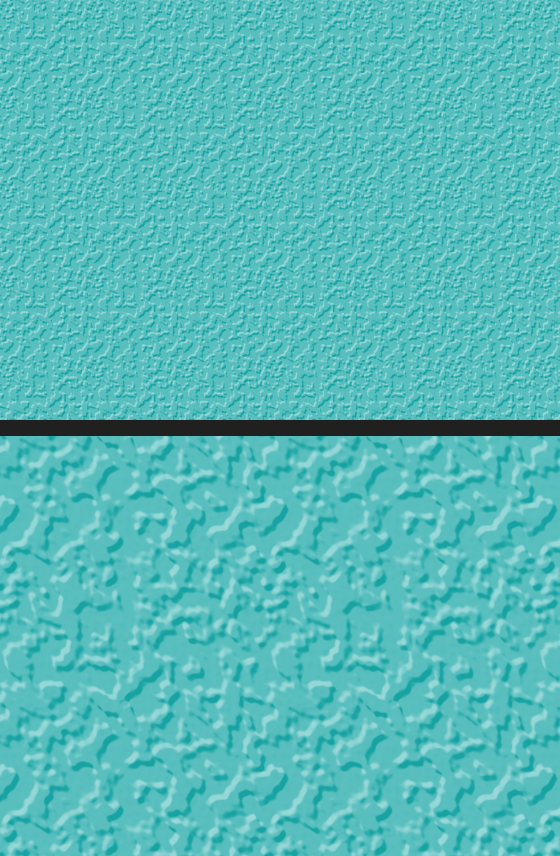
Top, the full canvas; bottom, a detail of the centre.
Reproduce this texture procedurally as a Shadertoy shader.

```glsl
// Turquoise embossed plaster: a seamless tile of crinkled relief, lit from the upper left.

const float TILES_ACROSS = 6.25;
const vec3 BASE_COLOR = vec3(0.36, 0.75, 0.75);
const vec3 RELIEF_TINT = vec3(0.24, 0.10, 0.10);
const vec2 LIGHT_STEP = vec2(0.0070, 0.0100);   // in tiles, pointing away from the light
const float RELIEF_GAIN = 1.12;
const float RELIEF_BIAS = -0.05;

// Random gradient with components in -1..1
vec2 randomGradient(vec2 cell, float seed) {
    vec3 q = fract(vec3(cell.xyx + seed * 17.3) * vec3(0.1031, 0.1030, 0.0973));
    q += dot(q, q.yzx + 33.33);
    return fract((q.xx + q.yz) * q.zy) * 2.0 - 1.0;
}

// Contribution of one lattice corner, wrapped at the tile border
float cornerValue(vec2 cell, vec2 corner, vec2 local, float period, float seed) {
    return dot(randomGradient(mod(cell + corner, period), seed), local - corner);
}

// Gradient noise that repeats once per tile
float tiledNoise(vec2 uv, float period, float seed) {
    vec2 p = uv * period;
    vec2 cell = floor(p);
    vec2 f = p - cell;
    vec2 w = f * f * f * (f * (f * 6.0 - 15.0) + 10.0);
    float top = mix(cornerValue(cell, vec2(0, 0), f, period, seed),
                    cornerValue(cell, vec2(1, 0), f, period, seed), w.x);
    float bottom = mix(cornerValue(cell, vec2(0, 1), f, period, seed),
                       cornerValue(cell, vec2(1, 1), f, period, seed), w.x);
    return mix(top, bottom, w.y);
}

// Soft-edged plateaus with a little surface grain
float reliefHeight(vec2 uv) {
    float blobs = tiledNoise(uv, 10.0, 1.0)
                + 0.60 * tiledNoise(uv, 19.0, 2.0)
                + 0.40 * tiledNoise(uv, 33.0, 3.0);
    float grain = tiledNoise(uv, 41.0, 4.0);
    return smoothstep(-0.14, 0.14, blobs - 0.05) + 0.15 * grain;
}

// Slope along the light direction: positive faces the light
float emboss(vec2 uv, vec2 lightStep) {
    return reliefHeight(uv + lightStep) - reliefHeight(uv - lightStep);
}

// Weakens gentle slopes and keeps steep ones, lit faces slightly softer
float toneCurve(float slope) {
    float steepness = smoothstep(0.0, 0.7, abs(slope));
    float facing = slope > 0.0 ? 0.88 : 1.0;
    return slope * mix(0.65, 1.0, steepness) * facing;
}

void mainImage(out vec4 fragColor, in vec2 fragCoord) {
    // Tile coordinates, measured from the top left corner
    vec2 fromTop = vec2(fragCoord.x, iResolution.y - fragCoord.y);
    vec2 uv = fromTop / iResolution.x * TILES_ACROSS;

    // Average four samples per pixel for smooth edges
    float pixel = TILES_ACROSS / iResolution.x;
    float shade = 0.0;
    for (int i = 0; i < 4; i++) {
        vec2 offset = vec2(i % 2, i / 2) * 0.5 - 0.25;
        shade += toneCurve(emboss(uv + offset * pixel, LIGHT_STEP)) * 0.25;
    }

    float relief = clamp(shade * RELIEF_GAIN + RELIEF_BIAS, -1.1, 1.1);
    fragColor = vec4(BASE_COLOR + RELIEF_TINT * relief, 1.0);
}
```
